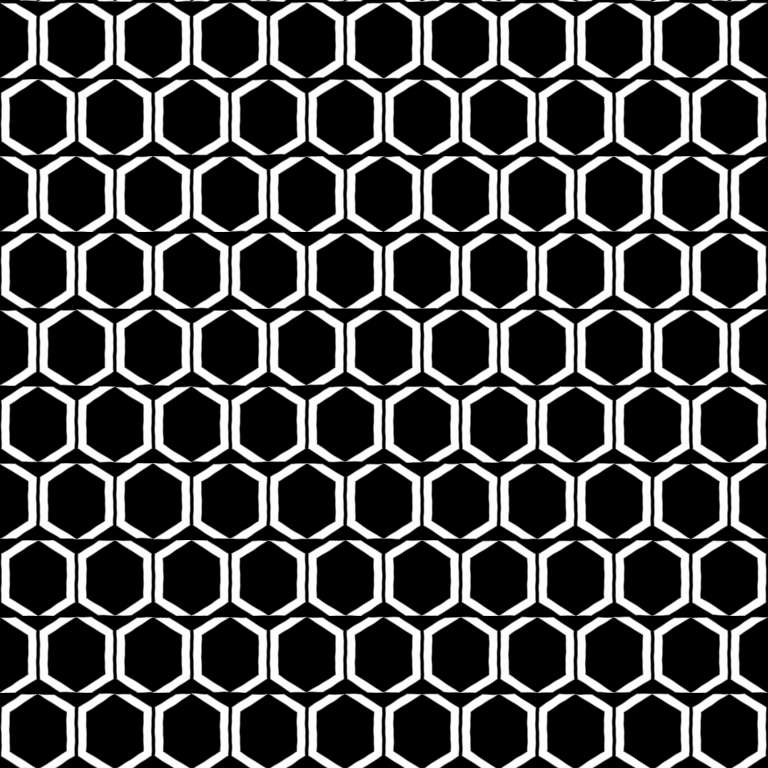
A three.js fragment shader for this pattern:

```glsl
// Staggered rows of white hexagon outlines on black, with slightly uneven flat-cut tips.
varying vec2 vUv;

// All lengths below are in cells; the canvas is REPEATS cells wide and high.
const float REPEATS = 10.0;
const vec2 GRID_SHIFT = vec2(0.004, 0.027);
const float OUTER_HALF_WIDTH = 0.478;
const float INNER_HALF_WIDTH = 0.371;
const float OUTER_APEX = 0.621;
const float INNER_APEX = 0.494;
const float SLOPE = 0.64;
const float CUT_HEIGHT = 0.489;
const float CUT_SHIFT = 0.012;
const float CUT_TILT = 0.07;
const float WOBBLE = 0.003;
const float SOFTNESS = 0.014;
const vec3 INK = vec3(0.0);
const vec3 LINE = vec3(0.992);
const float TAU = 6.2831853;

vec2 hash2(vec2 p) {
  return fract(sin(vec2(dot(p, vec2(12.99, 78.23)), dot(p, vec2(39.35, 11.14)))) * 4375.85);
}

// Layered sines with whole frequencies, so the wobble wraps at the canvas edges.
vec2 wobble(vec2 uv) {
  vec2 a = TAU * uv;
  vec2 slow = sin(a.yx * vec2(23.0, 19.0) + sin(a * vec2(7.0, 11.0)));
  vec2 fine = sin(a.yx * vec2(61.0, 53.0) + a * vec2(17.0, 13.0));
  return WOBBLE * (slow + 0.5 * fine);
}

// Signed distance to a pointed hexagon; q is folded into the first quadrant.
float hexagon(vec2 q, float halfWidth, float apex) {
  float slant = (q.y + SLOPE * q.x - apex) / sqrt(1.0 + SLOPE * SLOPE);
  return max(q.x - halfWidth, slant);
}

void main() {
  // Brick layout: odd rows move by half a cell.
  vec2 grid = vUv * REPEATS + GRID_SHIFT;
  grid.x += 0.5 * mod(floor(grid.y), 2.0);
  vec2 cell = mod(floor(grid), REPEATS);
  vec2 p = fract(grid) - 0.5;

  // Each of the four tips gets its own cut height and tilt.
  vec2 rnd = hash2(cell * 2.0 + step(0.0, p)) - 0.5;
  vec2 q = abs(p + wobble(vUv));
  float cut = q.y - CUT_HEIGHT - CUT_SHIFT * rnd.x - CUT_TILT * rnd.y * (q.x - 0.1);

  // Hexagonal ring, cut flat at top and bottom.
  float outer = hexagon(q, OUTER_HALF_WIDTH, OUTER_APEX);
  float inner = hexagon(q, INNER_HALF_WIDTH, INNER_APEX);
  float ring = max(max(outer, cut), -inner);
  float coverage = 1.0 - smoothstep(-SOFTNESS, SOFTNESS, ring);

  gl_FragColor = vec4(mix(INK, LINE, coverage), 1.0);
}
```
